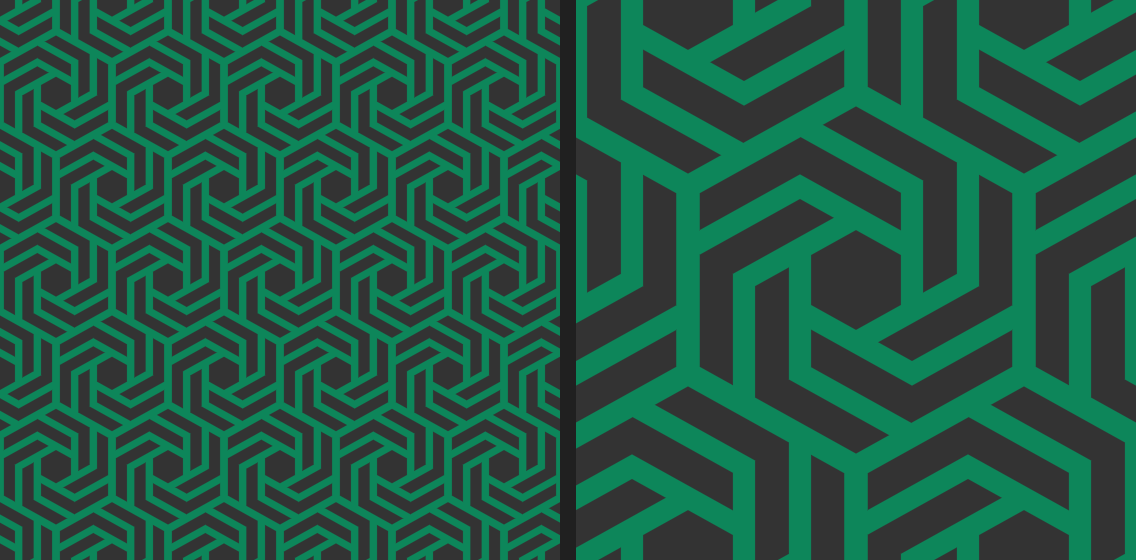
Left, the full canvas; right, a detail of the centre.
Reproduce this pattern procedurally as a Shadertoy shader.

```glsl
#define REPEATS vec2(5.0, 3.0)   // cells across, double rows down
#define LINE_WIDTH 0.132         // in units of the cell apothem
#define BORDER_WIDTH 0.140
#define LINE_COLOR vec3(0.050, 0.525, 0.352)
#define GROUND_COLOR vec3(0.200, 0.200, 0.200)

const float ROOT3 = sqrt(3.0);
const float HALF_LENGTH = 2.0 * ROOT3 / 9.0;   // half of each straight strand

// Offset from the nearest hexagon centre; the apothem is 1
vec2 hexCell(vec2 q) {
    vec2 scale = vec2(2.0, 2.0 * ROOT3);
    vec2 a = (fract(q) - 0.5) * scale;
    vec2 b = (fract(q + 0.5) - 0.5) * scale;
    return dot(a, a) < dot(b, b) ? a : b;
}

// Straight strand, lengthened so that 60 degree turns get a sharp mitre
float strand(vec2 p) {
    float halfWidth = 0.5 * LINE_WIDTH;
    vec2 halfSize = vec2(halfWidth, HALF_LENGTH + halfWidth / ROOT3);
    vec2 e = abs(p) - halfSize;
    return max(e.x, e.y);
}

// Hexagon border with six bent strands swirling around the core
float swirlHex(vec2 p) {
    float dist = 1e3;
    for (int side = 0; side < 6; side++) {
        float angle = radians(60.0 * float(side));
        vec2 normal = vec2(cos(angle), sin(angle));
        // x: distance outward, y: position along the side
        vec2 local = vec2(dot(p, normal), dot(p, vec2(-normal.y, normal.x)));
        dist = min(dist, 1.0 - local.x - 0.5 * BORDER_WIDTH);
        for (int ring = 1; ring <= 2; ring++) {
            float r = float(ring);
            dist = min(dist, strand(local - r * vec2(1.0 / 3.0, 0.5 * HALF_LENGTH)));
        }
    }
    return dist;
}

void mainImage(out vec4 fragColor, in vec2 fragCoord) {
    vec2 uv = fragCoord / iResolution.xy;
    float dist = swirlHex(hexCell(uv * REPEATS));

    // One pixel measured in cell units, for edge smoothing
    vec2 pixel = REPEATS * vec2(2.0, 2.0 * ROOT3) / iResolution.xy;
    float soft = 0.7 * max(pixel.x, pixel.y);
    float ink = 1.0 - smoothstep(-soft, soft, dist);

    fragColor = vec4(mix(GROUND_COLOR, LINE_COLOR, ink), 1.0);
}
```
